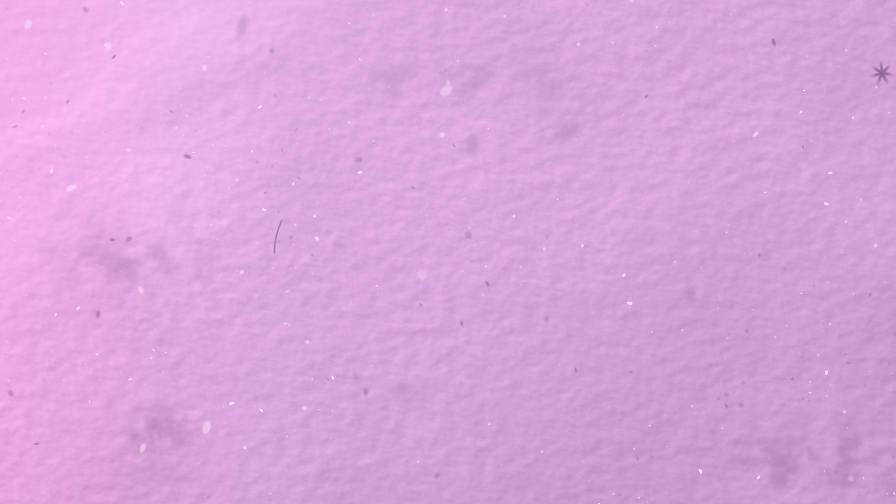
Reproduce this texture procedurally as a Shadertoy shader.

```glsl
// Dusty lilac plaster: fine relief, pale glints, dark pits, soft stains and a stray fibre.

const vec3 SHADE = vec3(0.74, 0.55, 0.75);
const vec3 LIGHT = vec3(0.93, 0.72, 0.94);
const vec3 GLINT = vec3(1.0, 0.91, 1.0);
const vec3 SOOT  = vec3(0.48, 0.33, 0.50);
const vec3 BLUSH = vec3(0.03, -0.025, -0.005);

// Two random values per lattice point
vec2 hash2(vec2 p) {
    vec3 q = fract(p.xyx * vec3(0.1031, 0.1030, 0.0973));
    q += dot(q, q.yzx + 33.33);
    return fract((q.xx + q.yz) * q.zy);
}

vec2 rotate(vec2 p, float angle) {
    float c = cos(angle), s = sin(angle);
    return vec2(c * p.x + s * p.y, c * p.y - s * p.x);
}

float noise(vec2 p) {
    vec2 cell = floor(p), f = fract(p);
    f = f * f * (3.0 - 2.0 * f);
    float low  = mix(hash2(cell).x, hash2(cell + vec2(1, 0)).x, f.x);
    float high = mix(hash2(cell + vec2(0, 1)).x, hash2(cell + vec2(1, 1)).x, f.x);
    return mix(low, high, f.y);
}

float fbm(vec2 p, int octaves) {
    float sum = 0.0, gain = 0.5;
    for (int i = 0; i < octaves; i++) {
        sum += gain * noise(p);
        p = rotate(p, 0.6) * 2.03 + 17.0;
        gain *= 0.5;
    }
    return sum;
}

// Height difference along the light direction
float relief(vec2 p, float freq) {
    vec2 q = p * freq * vec2(0.8, 1.15);
    return fbm(q, 3) - fbm(q + vec2(0.35, -0.5), 3);
}

// Scattered, randomly turned ellipses; returns coverage
float chips(vec2 p, float freq, float density, float radius, float blur, float seed) {
    vec2 cell = floor(p * freq);
    float cover = 0.0;
    for (int y = -1; y <= 1; y++)
    for (int x = -1; x <= 1; x++) {
        vec2 id = cell + vec2(x, y);
        vec2 place = hash2(id + seed);
        vec2 kind = hash2(id + seed + 71.0);
        vec2 d = rotate(p - (id + place) / freq, kind.y * 6.283);
        d.y *= 1.0 + 1.2 * place.x;
        float size = radius * mix(0.35, 1.0, place.y * place.y);
        float shape = 1.0 - smoothstep(size - blur, size + blur, length(d));
        cover = max(cover, shape * step(kind.x, density) * mix(0.45, 1.0, place.x));
    }
    return cover;
}

// Broken, cloudy stain around a centre
float stain(vec2 p, vec2 centre, vec2 extent) {
    vec2 d = (p - centre) / extent;
    return exp(-dot(d, d)) * smoothstep(0.3, 0.65, fbm(p * 22.0, 3));
}

// Thin bowed vertical hair
float fibre(vec2 p, vec2 centre, float halfLength, float bow, float px) {
    vec2 d = p - centre;
    float s = d.y / halfLength;
    float across = abs(d.x - bow * s * (1.0 + 0.6 * s));
    return (1.0 - smoothstep(0.0, px + 0.0012, across)) * (1.0 - smoothstep(0.85, 1.0, abs(s)));
}

// Small ragged star of dark filaments
float burst(vec2 p, vec2 centre, float radius) {
    vec2 d = p - centre;
    float rays = 0.5 + 0.5 * cos(atan(d.y, d.x) * 7.0 + 1.0);
    return 1.0 - smoothstep(0.15, 1.0, length(d) / (radius * mix(0.4, 1.0, rays)));
}

void mainImage(out vec4 fragColor, in vec2 fragCoord) {
    vec2 p = fragCoord / iResolution.y;
    float px = 1.0 / iResolution.y;
    float aspect = iResolution.x / iResolution.y;
    vec2 uv = vec2(p.x / aspect, p.y);

    // Broad light from the upper left, with cloudy drift
    float tone = 0.70 - 0.46 * uv.x + 0.29 * uv.y;
    tone += 0.42 * (fbm(p * 3.2 + 5.0, 3) - 0.44);

    // Brushed diagonal streaks
    float corner = smoothstep(0.55, 0.0, uv.x) * smoothstep(0.45, 0.8, uv.y);
    vec2 brushed = rotate(p, 0.43) * vec2(1.3, 14.0);
    tone += 0.3 * corner * (noise(brushed) - 0.45);

    // Grainy surface, smoother in the bright corner
    float rough = mix(0.55, 1.0, smoothstep(0.0, 0.7, uv.x + 0.7 * (1.0 - uv.y)));
    tone += rough * (0.48 * relief(p, 48.0) + 0.26 * relief(p + 3.0, 100.0));
    vec3 color = SHADE + (LIGHT - SHADE) * clamp(tone, -0.25, 1.15);
    color += BLUSH * smoothstep(0.3, 0.0, uv.x);

    // Stains and smudges
    float dirt = 0.32 * stain(p, vec2(aspect - 0.16, 0.08), vec2(0.17, 0.07));
    dirt += 0.2 * stain(p, vec2(0.28, 0.48), vec2(0.15, 0.08));
    dirt += 0.28 * stain(p, vec2(0.31, 0.14), vec2(0.08, 0.07));
    dirt += 0.2 * stain(p, vec2(0.88, 0.84), vec2(0.22, 0.03));
    dirt += 0.22 * chips(p, 4.0, 0.2, 0.026, 0.014, 11.0);

    // Pits, hair and filaments
    float cluster = smoothstep(0.3, 0.65, fbm(p * 4.0 + 31.0, 2));
    dirt = max(dirt, 0.55 * chips(p, 13.0, 0.13, 0.008, 0.003 + px * 0.5, 23.0));
    dirt = max(dirt, 0.36 * cluster * chips(p, 32.0, 0.2, 0.005, 0.002 + px * 0.5, 37.0));
    dirt = max(dirt, 0.55 * fibre(p, vec2(0.548, 0.53), 0.036, 0.008, px));
    dirt = max(dirt, 0.75 * burst(p, vec2(aspect - 0.028, 0.855), 0.03));
    color = mix(color, SOOT, dirt);

    // Pale flakes and tiny glints
    float flakes = 0.65 * chips(p, 6.0, 0.11, 0.014, 0.004, 53.0);
    float glints = chips(p, 15.0, 0.2, 0.0055, px * 0.7, 67.0);
    float dust = (0.25 + 0.6 * cluster) * chips(p, 36.0, 0.2, 0.0032, px * 0.7, 83.0);
    color = mix(color, GLINT, max(flakes, max(glints, dust)));

    fragColor = vec4(color, 1.0);
}
```
